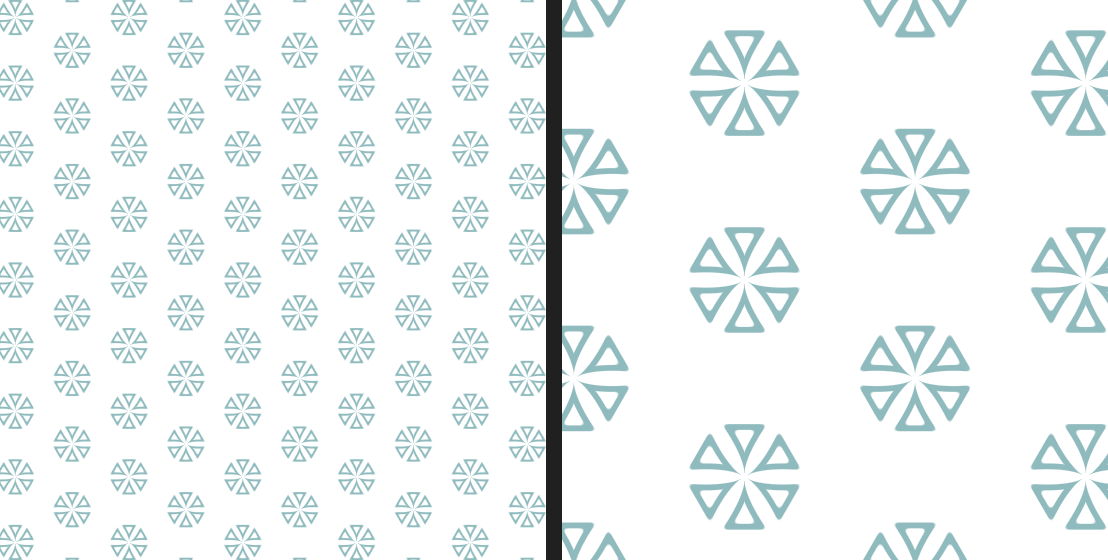
Left: the whole. Right: its middle third, enlarged.
Reproduce this pattern procedurally as a WebGL 1 fragment shader.

```glsl
precision highp float;
// Staggered columns of six-wedge outlined rosettes in soft teal on white.

uniform vec2 u_resolution;

// Smooth maximum, rounds the corner where two distances meet.
float smoothMax(float a, float b, float k) {
    float h = max(k - abs(a - b), 0.0) / k;
    return max(a, b) + 0.25 * h * h * k;
}

// Folds the plane into half of one upright 60 degree sector.
vec2 foldSixfold(vec2 p) {
    p = abs(p);
    vec2 normal = vec2(0.866, -0.5);
    p -= 2.0 * max(dot(p, normal), 0.0) * normal;
    return vec2(abs(p.x), p.y);
}

// Flat-topped wedge whose concave sides taper to a tip near the centre.
float wedgeDistance(vec2 p) {
    float tip = 0.022;
    float top = 0.268;
    float t = max((p.y - tip) / (top - tip), 0.0);
    float halfWidth = 0.115 * pow(t, 1.5);
    float slope = 0.115 * 1.5 * sqrt(t) / (top - tip);
    float side = (p.x - halfWidth) / sqrt(1.0 + slope * slope);
    float d = smoothMax(side, p.y - top, 0.03);
    return max(d, tip - p.y);
}

void main() {
    // One unit is the vertical spacing of the rosettes.
    float pixel = 8.5333 / u_resolution.y;
    vec2 p = gl_FragCoord.xy * pixel - vec2(0.2333, 0.2667);

    // Columns, every second one shifted by half a repeat.
    float column = floor(p.x / 0.8667 + 0.5);
    vec2 cell = vec2(p.x - column * 0.8667,
                     fract(p.y - 0.5 * mod(column, 2.0) + 0.5) - 0.5);

    // Stroke running just inside each wedge, filling its narrow tip.
    float d = wedgeDistance(foldSixfold(cell));
    float stroke = abs(d + 0.0147) - 0.0147;
    float coverage = clamp(0.5 - stroke / (1.1 * pixel), 0.0, 1.0);

    vec3 teal = vec3(0.565, 0.735, 0.745);
    gl_FragColor = vec4(mix(vec3(1.0), teal, coverage), 1.0);
}
```
